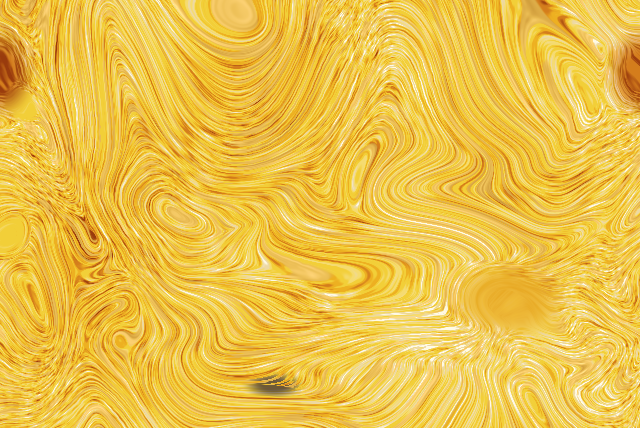
A WebGL 1 fragment shader for this background:

```glsl
precision highp float;
// Liquid gold marbling: fine combed streaks swirling around smooth amber pools.

uniform vec2 u_resolution;

// Lengths are fractions of the canvas height.
const float FINE_WIDTH = 0.0038;
const float BAND_WIDTH = 0.011;
const float FINE_MAX_LEVEL = 9.5;
const float BAND_MAX_LEVEL = 7.5;
const float FINE_CONTRAST = 3.3;
const float BAND_CONTRAST = 1.8;
const float PATCH_CONTRAST = 1.5;
const float GRAIN_CONTRAST = 2.4;
const float GRAIN_STRETCH = 65.0;
const float BRIGHTNESS = 0.14;
const float WARP = 0.40;
const float WARP_FREQUENCY = 1.7;
const float POOL_DENSITY = 3.2;
const float POOL_CHANCE = 0.32;

const vec2 SWIRL_CENTRE = vec2(0.72, 0.52);
const vec2 AMBER_CENTRE = vec2(1.19, 0.30);
const vec2 RUST_CENTRE = vec2(0.0, 0.83);
const vec2 INK_CENTRE = vec2(0.64, 0.10);

const vec3 INK = vec3(0.30, 0.24, 0.18);
const vec3 RUST = vec3(0.60, 0.23, 0.05);
const vec3 ORANGE = vec3(0.83, 0.49, 0.11);
const vec3 AMBER = vec3(0.93, 0.69, 0.13);
const vec3 YELLOW = vec3(0.95, 0.81, 0.22);
const vec3 STRAW = vec3(0.96, 0.86, 0.44);
const vec3 CREAM = vec3(0.93, 0.85, 0.64);
const vec3 WHITE = vec3(1.0, 0.98, 0.90);
const vec3 TAN = vec3(0.92, 0.74, 0.35);

float hash(vec2 p) {
  return fract(sin(dot(p, vec2(127.1, 311.7))) * 43758.5);
}

float corner(vec2 cell, vec2 offset) {
  float angle = 6.2832 * hash(cell);
  return dot(vec2(cos(angle), sin(angle)), offset);
}

float gradientNoise(vec2 p) {
  vec2 i = floor(p), f = p - i;
  vec2 u = f * f * f * (f * (f * 6.0 - 15.0) + 10.0);
  vec2 e = vec2(1.0, 0.0);
  return mix(mix(corner(i, f), corner(i + e, f - e), u.x),
             mix(corner(i + e.yx, f - e.yx), corner(i + 1.0, f - 1.0), u.x), u.y);
}

// Soft elliptical mask, flat inside.
float ellipse(vec2 p, vec2 centre, vec2 radii) {
  return 1.0 - smoothstep(0.3, 1.0, length((p - centre) / radii));
}

// Mirrors the edge spots on both sides of the canvas.
vec2 foldToEdge(vec2 p) {
  float width = u_resolution.x / u_resolution.y;
  return vec2(min(p.x, width - p.x), p.y);
}

float swirl(vec2 p) {
  return length((p - SWIRL_CENTRE) * vec2(0.75, 1.0));
}

// Returns (across-stream value, along-stream value, calmness).
vec3 flow(vec2 p) {
  vec2 w = p;
  float freq = WARP_FREQUENCY, amount = WARP;
  for (int i = 0; i < 2; i++) {
    vec2 q = w * freq + float(i) * 7.3;
    w += amount * vec2(gradientNoise(q + 3.7), gradientNoise(q + 31.4));
    freq *= 2.1;
    amount *= 0.42;
  }
  float across = swirl(w) + 0.5 * gradientNoise(w * 2.2 + 11.0);

  // Scattered pools flatten the stream, so rings gather at their rims.
  vec2 s = mix(p, w, 0.4);
  vec2 home = floor(s * POOL_DENSITY);
  float calm = 0.0;
  for (int y = -1; y <= 1; y++) {
    for (int x = -1; x <= 1; x++) {
      vec2 cell = home + vec2(float(x), float(y));
      vec2 jitter = vec2(hash(cell + 5.1), hash(cell + 9.7));
      vec2 centre = (cell + jitter) / POOL_DENSITY;
      float size = mix(0.05, 0.10, hash(cell + 2.3)) * step(hash(cell + 17.0), POOL_CHANCE);
      float pool = ellipse(s, centre, vec2(1.2, 0.9) * size + 0.0001);
      across = mix(across, swirl(centre) + 0.15, pool);
      calm = max(calm, pool);
    }
  }
  float amber = ellipse(s, AMBER_CENTRE, vec2(0.19, 0.12));
  float rust = ellipse(foldToEdge(p), RUST_CENTRE, vec2(0.10, 0.14));
  across = mix(across, 0.7, max(amber, rust) * 0.9);
  return vec3(across, w.x + 0.4 * w.y, max(calm, amber));
}

// Streaks whose width stays near the given one, however the stream stretches.
float streaks(vec3 stream, float slope, float width, float maxLevel, float stretch) {
  float level = clamp(-log2(width * max(slope, 0.001)), 1.0, maxLevel);
  float octave = exp2(floor(level)), blend = fract(level);
  float a = gradientNoise(vec2(stream.x * octave, stream.y * stretch));
  float b = gradientNoise(vec2(stream.x * octave * 2.0, stream.y * stretch));
  return mix(a, b, blend) / length(vec2(blend, 1.0 - blend));
}

vec3 goldRamp(float z) {
  vec3 c = mix(RUST, ORANGE, smoothstep(-3.2, -2.0, z));
  c = mix(c, AMBER, smoothstep(-1.75, -0.95, z));
  c = mix(c, YELLOW, smoothstep(-0.7, -0.1, z));
  c = mix(c, STRAW, smoothstep(0.3, 0.9, z));
  c = mix(c, CREAM, smoothstep(1.05, 1.6, z));
  return mix(c, WHITE, smoothstep(1.7, 2.5, z));
}

void main() {
  vec2 p = gl_FragCoord.xy / u_resolution.y;
  float pixel = 1.0 / u_resolution.y;
  vec3 stream = flow(p);
  vec2 e = vec2(0.0015, 0.0);
  float slope = length(vec2(flow(p + e).x, flow(p + e.yx).x) - stream.x) / e.x;

  // Rough patches shake the lines and break them into short dashes.
  float calm = smoothstep(0.1, 0.8, stream.z);
  float rough = smoothstep(-0.25, 0.3, gradientNoise(p * 3.1 + 40.0)) * (1.0 - calm);
  stream.x += 0.0022 * rough * slope * gradientNoise(p * 60.0);
  float sharp = 1.0 - smoothstep(1.0, 2.0, pixel / FINE_WIDTH);

  float fine = streaks(stream, slope, FINE_WIDTH, FINE_MAX_LEVEL, 17.0);
  float band = streaks(stream + 3.3, slope, BAND_WIDTH, BAND_MAX_LEVEL, 7.0);
  float tint = streaks(stream + 8.6, slope, BAND_WIDTH * 0.5, BAND_MAX_LEVEL, 9.0);
  float dash = streaks(stream + 5.2, slope, FINE_WIDTH, FINE_MAX_LEVEL, GRAIN_STRETCH);
  float z = FINE_CONTRAST * fine * sharp * (1.0 - 0.9 * calm);
  z += BAND_CONTRAST * band * (1.0 - 0.6 * calm) + BRIGHTNESS;
  z += PATCH_CONTRAST * gradientNoise(p * 2.4 + 20.0);
  z += GRAIN_CONTRAST * rough * sharp * dash;

  vec3 tan = TAN + 0.04 * z;
  vec3 color = mix(goldRamp(z), tan, 0.9 * smoothstep(0.15, 0.22, tint) * (1.0 - calm));

  // Amber pool, rust edges and a dark sliver.
  float amber = ellipse(p, AMBER_CENTRE, vec2(0.17, 0.11));
  color = mix(color, mix(ORANGE, AMBER, clamp(0.5 + 0.4 * z, 0.0, 1.0)), 0.75 * amber);
  float rust = ellipse(foldToEdge(p), RUST_CENTRE, vec2(0.09, 0.12));
  color = mix(color, mix(RUST, ORANGE, clamp(0.35 + 0.5 * z, 0.0, 1.0)), rust);
  float ink = ellipse(p, INK_CENTRE, vec2(0.08, 0.035)) * smoothstep(0.0, 0.15, band + fine);
  color = mix(color, INK, 0.8 * ink);
  gl_FragColor = vec4(color, 1.0);
}
```
